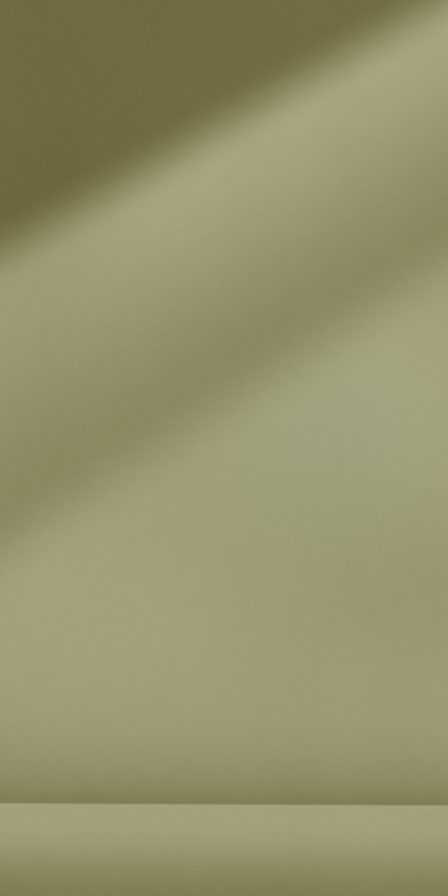
Reproduce this background procedurally as a WebGL 1 fragment shader.

```glsl
precision highp float;
uniform vec2 u_resolution;

#define SHADE vec3(0.42, 0.40, 0.23)
#define LIGHT vec3(0.68, 0.67, 0.53)
#define UPPER_SLOPE 0.57
#define LOWER_SLOPE 0.64
#define UPPER_EDGE 0.565
#define LOWER_EDGE 1.225
#define FLOOR_HEIGHT 0.207
#define FLOOR_TILT 0.005
#define GRAIN 0.022

float hash(vec2 p) {
  p = fract(p * vec2(0.1031, 0.1130));
  p += dot(p, p.yx + 33.33);
  return fract((p.x + p.y) * p.x * 17.0);
}

float noise(vec2 p) {
  vec2 i = floor(p), f = fract(p);
  f = f * f * (3.0 - 2.0 * f);
  return mix(mix(hash(i), hash(i + vec2(1.0, 0.0)), f.x),
             mix(hash(i + vec2(0.0, 1.0)), hash(i + 1.0), f.x), f.y);
}

float softSpot(vec2 p, vec2 center, vec2 radius) {
  vec2 q = (p - center) / radius;
  return exp(-dot(q, q));
}

float segmentDistance(vec2 p, vec2 a, vec2 b) {
  vec2 along = b - a;
  return length(p - a - along * clamp(dot(p - a, along) / dot(along, along), 0.0, 1.0));
}

// Brightness of the wall: shadow, slanted beam, second shadow, open light
float wallTone(vec2 p, float height) {
  float drop = 2.0 - p.y;
  float upper = drop + UPPER_SLOPE * p.x;
  float lower = drop + LOWER_SLOPE * p.x;

  float shadow = 0.07 + 0.03 * p.x - 0.05 * softSpot(p, vec2(0.15, 1.56), vec2(0.3, 0.16));
  float beam = mix(0.76, 0.92, smoothstep(0.0, 0.5, p.x));
  beam = mix(beam, 0.47, smoothstep(0.64, 1.20, lower));

  float open = 0.80 + 0.08 * softSpot(p, vec2(0.85, 1.15), vec2(0.35, 0.25));
  open += 0.05 * softSpot(p, vec2(0.2, 0.62), vec2(0.35, 0.25));
  open -= 0.10 * softSpot(p, vec2(1.0, 0.68), vec2(0.4, 0.2));

  float tone = mix(beam, open, smoothstep(LOWER_EDGE - 0.11, LOWER_EDGE + 0.11, lower));
  tone = mix(shadow, tone, smoothstep(UPPER_EDGE - 0.09, UPPER_EDGE + 0.09, upper));
  return tone - 0.50 * exp(-max(height, 0.0) / 0.09);
}

// Brightness of the floor, fading toward the front
float floorTone(float depth) {
  return mix(0.83, 0.32, smoothstep(0.04, 0.22, depth))
       + 0.06 * exp(-max(depth, 0.0) / 0.008);
}

void main() {
  vec2 p = gl_FragCoord.xy / u_resolution * vec2(1.0, 2.0);
  float pixel = 2.0 / u_resolution.y;
  float height = p.y - FLOOR_HEIGHT + FLOOR_TILT * p.x;

  float isWall = smoothstep(-0.8 * pixel - 0.002, 0.8 * pixel + 0.002, height);
  float tone = mix(floorTone(-height), wallTone(p, height), isWall);

  // Faint creases in the upper shadow
  float crease = segmentDistance(p, vec2(0.0, 1.78), vec2(0.05, 1.70));
  crease = min(crease, segmentDistance(p, vec2(0.43, 1.79), vec2(0.53, 1.74)));
  tone += 0.02 * exp(-crease / 0.008);

  // Plaster mottling and fine grain
  tone += 0.025 * (noise(p * vec2(9.0, 6.0)) - 0.5);
  tone += GRAIN * (noise(p * 60.0) - 0.5) + GRAIN * (noise(p * 190.0) - 0.5);

  vec3 color = mix(SHADE, LIGHT, tone);
  // Cool green cast in the open light
  color += vec3(-0.012, 0.004, 0.003) * softSpot(p, vec2(0.75, 1.0), vec2(0.35, 0.35));
  gl_FragColor = vec4(color, 1.0);
}
```
